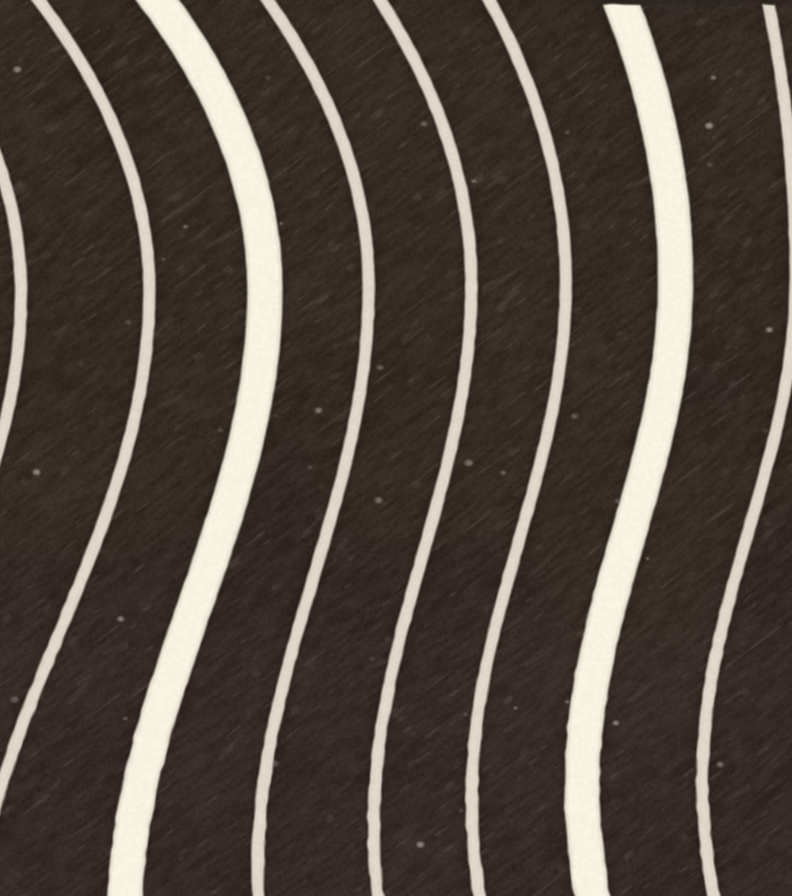
This pattern is drawn by a Shadertoy shader. Its source:

```glsl
// Cream wavy vertical stripes, two thick among thin ones, on worn dark brown cloth.

const float UNITS = 768.0;   // design units over the canvas height
const int LINES = 8;
const float PI = 3.14159265;
const vec3 CLOTH = vec3(0.205, 0.168, 0.142);
const vec3 THIN_INK = vec3(0.88, 0.85, 0.795);
const vec3 THICK_INK = vec3(0.97, 0.95, 0.885);

// Horizontal position of each line at its rightmost bulge
const float CREST[LINES] = float[LINES](18.0, 128.0, 227.0, 316.0, 404.0, 485.0, 579.0, 682.0);

float hash(vec2 p) {
    vec3 q = fract(vec3(p.xyx) * 0.1031);
    q += dot(q, q.yzx + 33.33);
    return fract((q.x + q.y) * q.z);
}

float noise(vec2 p) {
    vec2 cell = floor(p), f = fract(p);
    f = f * f * (3.0 - 2.0 * f);
    return mix(mix(hash(cell), hash(cell + vec2(1, 0)), f.x),
               mix(hash(cell + vec2(0, 1)), hash(cell + vec2(1, 1)), f.x), f.y);
}

vec2 rotate(vec2 p, float angle) {
    float c = cos(angle), s = sin(angle);
    return vec2(c * p.x + s * p.y, c * p.y - s * p.x);
}

// Parabola above the bulge, cosine swing below it; swings tighten to the right
float lineX(int index, float y) {
    float i = float(index);
    float drop = y - (252.0 - 2.0 * i);
    float topSweep = 95.0 - 0.2 * i * i * i;
    float swing = 80.0 + 90.0 * exp(-0.2 * i * i);
    float halfWave = 430.0 + 170.0 * exp(-0.1 * i * i);
    float above = topSweep * drop * drop / 62500.0;
    float below = 0.5 * swing * (1.0 - cos(PI * drop / halfWave));
    return CREST[index] - (drop < 0.0 ? above : below);
}

// Signed distance across a line, corrected for its slope
float acrossLine(vec2 p, int index) {
    float slope = 0.5 * (lineX(index, p.y + 1.0) - lineX(index, p.y - 1.0));
    return (p.x - lineX(index, p.y)) / sqrt(1.0 + slope * slope);
}

// Sparse round flecks, at most one per cell
float flecks(vec2 p, float cellSize, float density, float blur) {
    vec2 cell = floor(p / cellSize);
    vec2 jitter = 0.2 + 0.6 * vec2(hash(cell + 7.1), hash(cell + 19.7));
    float radius = mix(0.8, 2.6, hash(cell + 41.3));
    float d = length((p - (cell + jitter) * cellSize) * vec2(0.8, 1.0));
    float present = step(1.0 - density, hash(cell + 3.9));
    return present * (1.0 - smoothstep(radius - blur, radius + blur, d));
}

// Woven ground with diagonal fibres, broad stains and pale flecks
vec3 cloth(vec2 p, float blur) {
    vec2 fibre = rotate(p, -0.65);
    float streaks = noise(fibre * vec2(0.07, 0.32)) - 0.5;
    float grain = noise(p * 0.45) - 0.5;
    float stain = noise(p * 0.012 + 5.0) - 0.5;
    vec3 color = CLOTH + 0.045 * streaks + 0.03 * grain;
    color += stain * vec3(0.018, 0.018, 0.012);
    color += vec3(0.006, -0.002, 0.008) * smoothstep(350.0, 768.0, p.y);
    float scratch = smoothstep(0.8, 0.95, noise(fibre * vec2(0.06, 0.25) + 60.0));
    color += 0.045 * scratch;
    float fleck = flecks(p, 42.0, 0.16, blur);
    return color + 0.35 * fleck * hash(floor(p / 42.0) + 11.0);
}

void mainImage(out vec4 fragColor, in vec2 fragCoord) {
    float pixel = UNITS / iResolution.y;
    vec2 p = vec2(fragCoord.x, iResolution.y - fragCoord.y) * pixel;
    float blur = max(1.7, 0.8 * pixel);
    vec3 color = cloth(p, blur);

    // Slightly ragged edges, rougher toward the bottom
    float wobble = (noise(p * 0.13) - 0.5) * mix(0.6, 1.7, smoothstep(380.0, 768.0, p.y));

    // Frayed dark hem along the upper right edge
    float hemDepth = 4.0 + 2.0 * (noise(vec2(p.x * 0.08, 2.0)) - 0.5);
    float hem = smoothstep(508.0, 516.0, p.x) * (1.0 - smoothstep(-blur, blur, p.y - hemDepth));

    for (int i = 0; i < LINES; i++) {
        bool thick = i % 4 == 2;
        float halfWidth = thick ? 15.2 : 5.3;
        float offset = acrossLine(p, i);
        float d = abs(offset) - halfWidth + wobble;
        float coverage = (1.0 - smoothstep(-blur, blur, d)) * (1.0 - hem);
        vec3 ink = thick ? THICK_INK : THIN_INK;
        float rim = smoothstep(-5.0, 0.0, d);
        ink -= (thick ? 0.09 : 0.03) * rim;
        ink += 0.025 * (noise(p * 0.35 + 20.0) - 0.5);
        color -= 0.035 * exp(-max(d, 0.0) * 0.3);
        color = mix(color, ink, coverage);
    }

    color = mix(color, CLOTH * 0.85, 0.6 * hem);
    fragColor = vec4(clamp(color, 0.0, 1.0), 1.0);
}
```
